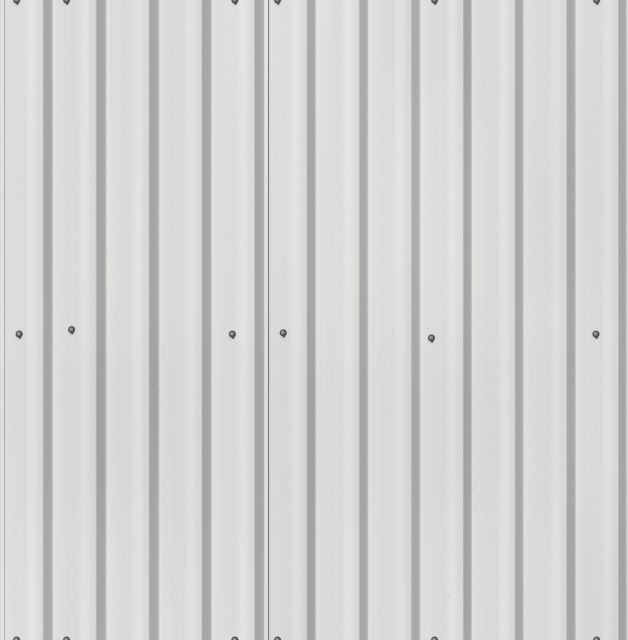
Write a Shadertoy shader that draws this texture.

```glsl
const float RIBS = 12.0;
const float SCREW_RADIUS = 0.0054;
const vec3 SHEET = vec3(0.870, 0.870, 0.871);
const vec3 SHADE = vec3(0.660, 0.661, 0.667);
const vec3 SHADE_EDGE = vec3(0.700, 0.701, 0.706);
const vec3 SEAM = vec3(0.40, 0.41, 0.42);
const vec3 STAIN = vec3(0.875, 0.87, 0.82);

// Screw columns across the sheet, and their sideways drift in the edge row
const float SCREW_X[6] = float[](0.0305, 0.114, 0.370, 0.451, 0.687, 0.949);
const float SCREW_DRIFT[6] = float[](-0.004, -0.008, 0.004, -0.009, 0.005, 0.001);
// Height offsets of the screws in the middle row
const float SCREW_LIFT[6] = float[](-0.001, 0.006, -0.001, 0.001, -0.007, -0.001);

float hash(vec2 p) {
    p = fract(p * vec2(0.1031, 0.1137));
    p += dot(p, p.yx + 33.33);
    return fract((p.x + p.y) * p.x * 17.0);
}

float noise(vec2 p) {
    vec2 i = floor(p), f = fract(p);
    f = f * f * (3.0 - 2.0 * f);
    return mix(mix(hash(i), hash(i + vec2(1, 0)), f.x),
               mix(hash(i + vec2(0, 1)), hash(i + vec2(1, 1)), f.x), f.y);
}

// Share of a window of the given width around x that lies inside [a, b]
float band(float x, float a, float b, float window) {
    float overlap = min(x + 0.5 * window, b) - max(x - 0.5 * window, a);
    return clamp(overlap / window, 0.0, 1.0);
}

float disk(vec2 d, float radius, float blur) {
    return 1.0 - smoothstep(radius - blur, radius + blur, length(d));
}

// One corrugation: shaded step, flat pan, bright fold
vec3 ribColor(float x, float px) {
    float u = x * RIBS - 0.812 - 0.052 * sin(3.14159 * x);
    float id = floor(u + 0.5);
    float t = u - id;
    float soft = max(px, 0.0026) * RIBS;
    float width = mix(0.186, 0.166, smoothstep(0.35, 0.6, x)) + 0.012 * (hash(vec2(id + 20.0, 3.0)) - 0.5);

    float cycle = fract(u);
    vec3 color = SHEET - 0.012 * smoothstep(0.2, 0.5, cycle);
    color += 0.026 * band(cycle, 0.70, 0.87, 0.10);
    color -= 0.008 * band(cycle, 0.89, 1.0, 0.06);
    color += 0.010 * band(cycle, width, width + 0.06, 0.06);
    color += 0.010 * (hash(vec2(floor(u) + 41.0, 5.0)) - 0.5);

    float across = clamp(t / width, 0.0, 1.0);
    vec3 shade = mix(SHADE, SHADE_EDGE, smoothstep(0.6, 1.0, across));
    shade += 0.02 * (hash(vec2(id + 20.0, 8.0)) - 0.5);
    return mix(color, shade, band(t, 0.0, width, soft));
}

// Overlap of two sheets: bright lip, then a thin dark gap
vec3 addSeam(vec3 color, float x, float at, float strength, float px) {
    color = mix(color, SHEET + 0.010, band(x, at - 0.0065, at, px));
    color -= 0.02 * strength * band(x, at, at + 0.003, 0.003);
    return mix(color, SEAM, strength * band(x, at - 0.0007, at + 0.0007, px));
}

vec3 addScrew(vec3 color, vec2 d, float px) {
    float r = SCREW_RADIUS;
    color -= 0.08 * disk(d + vec2(0.0, 0.6 * r), 0.9 * r, 0.8 * r);
    color = mix(color, vec3(0.36), disk((d + vec2(-0.2, 0.9) * r) * vec2(1.3, 1.0), 0.5 * r, px));
    color = mix(color, vec3(0.28, 0.29, 0.30), disk(d, r, px));
    color = mix(color, vec3(0.50, 0.52, 0.52), disk(d - vec2(-0.1, 0.1) * r, 0.6 * r, px));
    return mix(color, vec3(0.70), disk(d - vec2(-0.2, 0.2) * r, 0.2 * r, px));
}

vec3 addScrews(vec3 color, vec2 uv, float aspect, float px) {
    for (int row = 0; row < 2; row++) {
        for (int i = 0; i < 6; i++) {
            float x = SCREW_X[i] + float(row) * SCREW_DRIFT[i];
            float y = row == 0 ? 0.479 + SCREW_LIFT[i] : 0.0;
            vec2 d = uv - vec2(x, y);
            d.y -= round(d.y);
            color = addScrew(color, d * vec2(aspect, 1.0), px);
        }
    }
    return color;
}

// Broad tone, streaks, faint yellowing, grain and a few specks
vec3 weather(vec3 color, vec2 uv, float aspect, float px) {
    color += 0.020 * (noise(uv * vec2(7.0, 3.0) + 13.0) - 0.5);
    color += 0.012 * (noise(uv * vec2(24.0, 3.0) + 7.0) - 0.5);
    color += 0.008 * (noise(uv * vec2(130.0, 2.0)) - 0.5);
    color += 0.004 * (noise(uv * 300.0) - 0.5);
    color -= 0.007 * (1.0 - smoothstep(0.40, 0.52, uv.y));
    float yellowing = exp(-pow((uv.y - 0.57) / 0.09, 2.0)) * noise(uv * vec2(9.0, 5.0) + 2.0);
    color *= mix(vec3(1.0), STAIN / SHEET, 0.22 * yellowing);
    for (int i = 0; i < 4; i++) {
        float n = float(i);
        vec2 at = vec2(hash(vec2(n + 1.0, 31.0)), hash(vec2(n + 5.0, 57.0)));
        color -= 0.10 * disk((uv - at) * vec2(aspect, 1.0), 0.0012, px);
    }
    return color;
}

void mainImage(out vec4 fragColor, in vec2 fragCoord) {
    vec2 uv = fragCoord / iResolution.xy;
    vec2 px = 1.0 / iResolution.xy;
    float aspect = iResolution.x / iResolution.y;

    vec3 color = ribColor(uv.x, px.x);
    color = addSeam(color, uv.x, 0.0073, 0.45, px.x);
    color = addSeam(color, uv.x, 0.4277, 1.0, px.x);
    color = weather(color, uv, aspect, px.y);
    color = addScrews(color, uv, aspect, 0.8 * px.y);
    fragColor = vec4(clamp(color, 0.0, 1.0), 1.0);
}
```
